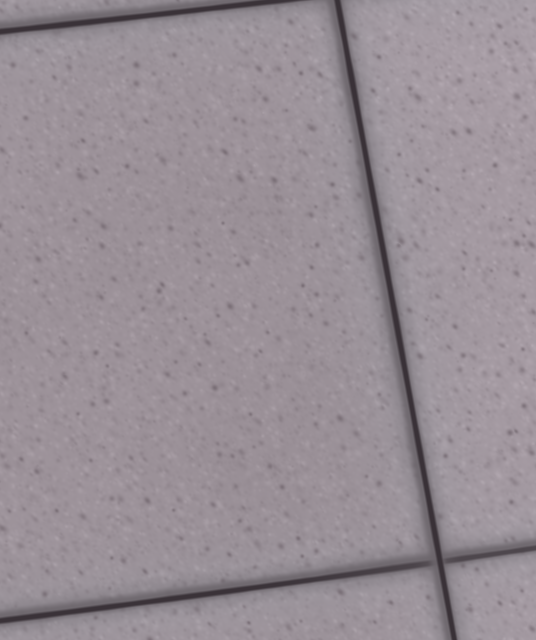
Give the GLSL for this texture, as a Shadertoy shader.

```glsl
// Speckled mauve floor tiles with dark, soft joints, seen at a slight tilt.

// Layout, in units of the canvas height
const vec2  TILE_SIZE    = vec2(0.92, 0.9205);
const vec2  JOINT_ORIGIN = vec2(0.710, 0.030);  // where the joints meet the lower and left edges
const float JOINT_LEAN   = 0.183;               // sideways drift of the upright joints
const float ROW_SLOPE    = 0.125;               // climb of the level joints
const float ROW_BEND     = 0.013;
const float ROW_CONVERGE = 0.019;               // rows narrow toward the right

// Joint widths are half widths
const float CORE_WIDTH  = 0.0042;
const float GROOVE_WIDTH = 0.0125;
const float SHADE_WIDTH = 0.023;
const float GROOVE_SHIFT = 0.0035;

// Speckle
const float SPECK_CELLS = 40.0;
const float FINE_CELLS  = 85.0;
const float GRAIN_CELLS = 150.0;

// Colours
const vec3 TILE_COLOR   = vec3(0.602, 0.562, 0.590);
const vec3 LIGHT_COLOR  = vec3(0.665, 0.622, 0.655);
const vec3 COOL_COLOR   = vec3(0.610, 0.600, 0.628);
const vec3 SPECK_COLOR  = vec3(0.400, 0.355, 0.385);
const vec3 GROOVE_COLOR = vec3(0.420, 0.395, 0.418);
const vec3 CORE_COLOR   = vec3(0.215, 0.185, 0.208);

vec3 hash3(vec2 p) {
    vec3 q = fract(p.xyx * vec3(0.1031, 0.1030, 0.0973));
    q += dot(q, q.yxz + 33.33);
    return fract((q.xxy + q.yzz) * q.zyx);
}

// Slow cloudiness from layered sines, about -1 to 1
float clouds(vec2 p) {
    float sum = 0.0, gain = 0.5;
    for (int i = 0; i < 4; i++) {
        sum += gain * sin(p.x + 1.3 * sin(p.y)) * cos(p.y * 1.1 + 0.8);
        p = mat2(1.5, 1.1, -1.1, 1.5) * p + 2.7;
        gain *= 0.6;
    }
    return sum;
}

// Cellular flecks, stretched along the falling diagonal; few of them are strong
float flecks(vec2 p, float cells, float radius) {
    vec2 g = p * cells, id = floor(g);
    float cover = 0.0;
    for (int j = -1; j <= 1; j++)
    for (int i = -1; i <= 1; i++) {
        vec2 cell = id + vec2(i, j);
        vec3 rnd = hash3(cell + cells);
        vec2 d = g - cell - rnd.xy;
        vec2 axes = vec2(d.x - d.y, d.x + d.y) * 0.7071;
        axes.x *= mix(0.55, 1.0, rnd.x);
        float size = radius * mix(0.7, 1.3, rnd.y);
        cover = max(cover, exp(-dot(axes, axes) / (size * size)) * rnd.z * rnd.z * rnd.z);
    }
    return cover;
}

// Soft band of a given half width around zero
float band(float d, float width) {
    float blur = max(width * 0.6, 0.7 / iResolution.y);
    return 1.0 - smoothstep(width - blur, width + blur, abs(d));
}

// Adds a joint: wide shade, grey groove set to one side, dark core
vec3 addJoint(vec3 color, float d, float shift, float depth, float wobble) {
    float width = 1.0 + 0.18 * wobble;
    color = mix(color, GROOVE_COLOR, 0.30 * band(d - shift, SHADE_WIDTH * width));
    color = mix(color, GROOVE_COLOR, 0.85 * band(d - shift, GROOVE_WIDTH * width * 0.85));
    return mix(color, CORE_COLOR, depth * band(d, CORE_WIDTH * width));
}

void mainImage(out vec4 fragColor, in vec2 fragCoord) {
    vec2 p = fragCoord / iResolution.y;

    // Tilted tile grid; joints lie on whole numbers
    float rowBase = JOINT_ORIGIN.y + (ROW_SLOPE + ROW_BEND * p.x) * p.x;
    float rowHeight = TILE_SIZE.y - ROW_CONVERGE * p.x;
    vec2 grid = vec2((p.x - JOINT_ORIGIN.x + JOINT_LEAN * p.y) / TILE_SIZE.x,
                     (p.y - rowBase) / rowHeight);
    vec2 tile = floor(grid);
    vec2 joint = (grid - round(grid)) * vec2(TILE_SIZE.x, rowHeight) * vec2(0.983, 0.992);

    // Tile face: light from the right, slight change from tile to tile
    float cloud = clouds(p * 7.0 + tile * 3.1);
    float light = 0.12 + 0.55 * smoothstep(0.45, 0.85, p.x + 0.15 * (p.y - 0.5));
    light += 0.18 * smoothstep(0.5, 1.0, p.y) + 0.20 * cloud;
    light += 0.16 * (hash3(tile + 7.0).x - 0.3);
    vec3 color = mix(TILE_COLOR, LIGHT_COLOR, clamp(light, -0.2, 1.1));
    float edge = min(abs(joint.x), abs(joint.y));
    color = mix(color, COOL_COLOR, 0.65 * exp(-edge * 18.0));

    // Fine grain, pale flecks and dark specks
    float grain = flecks(p + 3.0, GRAIN_CELLS, 0.45) - flecks(p + 5.0, GRAIN_CELLS, 0.45);
    color += 0.022 * grain;
    color += 0.045 * flecks(p + 9.0, FINE_CELLS, 0.30);
    color = mix(color, SPECK_COLOR, 0.22 * flecks(p + 1.0, FINE_CELLS, 0.28));
    color = mix(color, SPECK_COLOR, 0.62 * flecks(p, SPECK_CELLS, 0.15));

    // Level joints wear paler toward the right; upright joints run over them
    float wobble = clouds(p * 16.0);
    float levelDepth = mix(0.95, 0.60, smoothstep(0.38, 0.72, p.x));
    color = addJoint(color, joint.y, GROOVE_SHIFT, levelDepth, wobble);
    color = addJoint(color, joint.x, -GROOVE_SHIFT, 0.97, wobble);

    fragColor = vec4(color, 1.0);
}
```
